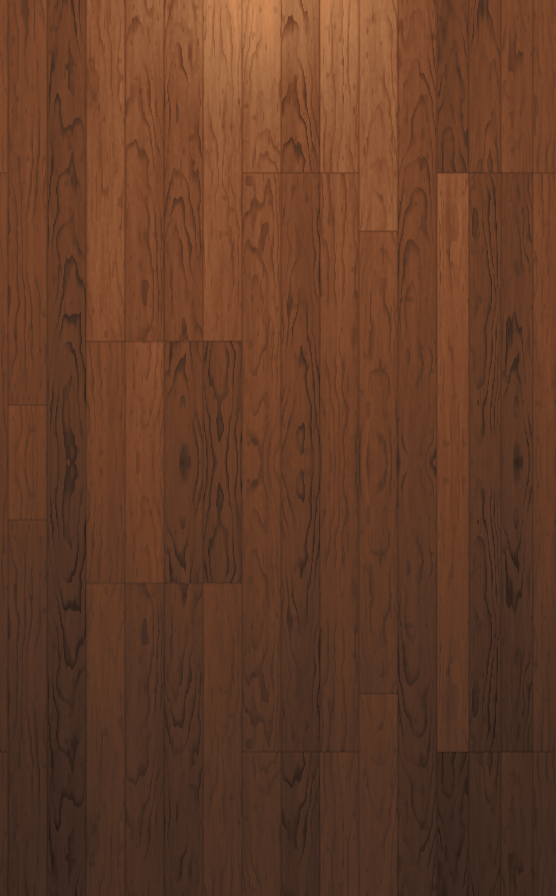
Write a Shadertoy shader that draws this texture.

```glsl
float hash(vec2 p) {
    vec3 q = fract(vec3(p.xyx) * 0.1031);
    q += dot(q, q.yzx + 33.33);
    return fract((q.x + q.y) * q.z);
}

float noise(vec2 p) {
    vec2 i = floor(p), f = fract(p);
    f = f * f * (3.0 - 2.0 * f);
    return mix(mix(hash(i), hash(i + vec2(1, 0)), f.x),
               mix(hash(i + vec2(0, 1)), hash(i + vec2(1, 1)), f.x), f.y);
}

// Per column: joint distance from the mirror line, tone inside and outside it
const float joint[16] = float[](0.323, 0.064, 0.8, 0.135, 0.135, 0.135, 0.135, 0.323,
                                0.323, 0.323, 0.258, 0.8, 0.323, 0.323, 0.323, 0.323);
const float innerTone[16] = float[](1.0, 1.05, 0.88, 1.02, 1.08, 0.92, 0.9, 1.01,
                                    0.92, 1.01, 0.98, 0.94, 1.07, 0.89, 0.88, 1.03);
const float outerTone[16] = float[](1.02, 0.99, 0.88, 1.06, 0.99, 0.95, 1.06, 1.05,
                                    0.92, 1.07, 1.07, 0.94, 0.86, 0.92, 0.99, 1.03);

// Growth rings: nested arches on figured boards, long lines on plain ones
float ringField(vec2 v, float figured, float seed) {
    float along = v.y - (seed < 0.5 ? 0.0 : 0.2 * seed);
    float warp = noise(vec2(v.x * 2.2, v.y * 10.0) + seed * 91.0)
               + 0.45 * noise(vec2(v.x * 5.0, v.y * 34.0) + seed * 57.0)
               + 0.14 * noise(vec2(v.x * 13.0, v.y * 95.0) + seed * 23.0);
    float arches = 7.0 * v.x * v.x + sqrt(220.0 * along * along + 0.04) + 1.9 * warp;
    float lines = 4.5 * v.x + 1.6 * warp + 2.0 * v.y;
    return mix(lines, arches, figured);
}

void mainImage(out vec4 fragColor, in vec2 fragCoord) {
    vec2 p = fragCoord / iResolution.xy;

    // Board layout, mirrored vertically; the last columns are narrower
    float u = (p.x - 0.0146) * 14.265 + max(p.x - 0.786, 0.0) * 3.1;
    float m = abs(p.y - 0.484);
    int column = clamp(int(floor(u)) + 1, 0, 15);
    float across = fract(u);
    bool inside = m < joint[column];
    bool knotted = inside && (column == 5 || column == 14);
    float tone = inside ? innerTone[column] : outerTone[column];
    float seed = knotted ? 0.31 : hash(vec2(column, inside ? 3.0 : 8.0));

    // Thin ring lines with one soft and one crisp side, broken into patches
    float figured = tone < 0.98 || hash(vec2(column, 21.0)) > 0.55 ? 1.0 : 0.0;
    vec2 v = vec2(across - 0.5 + (knotted ? 0.0 : 0.4 * (seed - 0.4)), m);
    float rings = ringField(v, figured, seed);
    float w = fract(rings);
    float line = smoothstep(0.5, 0.94, w) * (1.0 - smoothstep(0.94, 1.0, w));
    line *= 1.0 - smoothstep(0.2, 0.6, fwidth(rings));
    float patches = noise(vec2(across * 3.0, m * 19.0) + seed * 40.0);
    line *= 0.2 + 1.1 * smoothstep(0.25, 0.8, patches);

    // Broad streaks, fine fibres and short dark pores
    float streak = noise(vec2(u * 5.0, m * 6.0) + seed * 30.0) - 0.5;
    float fibre = noise(vec2(p.x * 250.0, m * 30.0) + seed * 17.0) - 0.5;
    float speck = noise(vec2(p.x * 300.0, m * 210.0) + seed * 63.0) - 0.5;
    float pore = smoothstep(0.78, 0.95, noise(vec2(p.x * 200.0, m * 75.0) + seed * 71.0));
    float wood = tone * (1.0 + 0.1 * streak + 0.08 * fibre + 0.05 * speck);
    wood *= 1.0 - line * mix(0.11, 0.29, smoothstep(1.06, 0.88, tone));
    wood *= 1.0 - 0.12 * pore;

    // Dark heart of the mirrored knots
    if (knotted) {
        float r = length(vec2((across - 0.5) * 3.8, m * 23.0));
        wood *= 1.0 - 0.2 * smoothstep(1.0, 0.4, r + 0.6 * noise(vec2(u * 9.0, m * 70.0)));
    }

    // Faint seams between boards
    float seam = min(across, 1.0 - across);
    wood *= 1.0 - 0.15 * smoothstep(0.05, 0.005, seam);
    wood *= 1.0 - 0.14 * smoothstep(0.002, 0.0004, abs(m - joint[column]));

    // Dim floor end, lamp glow at the top
    float light = mix(0.55, 1.0, smoothstep(-0.05, 0.83, p.y));
    light *= 1.03 - 0.45 * (p.x - 0.5) * (p.x - 0.5);
    vec2 g = (p - vec2(0.47, 1.02)) * vec2(4.8, 9.0);
    light *= 1.0 + 0.42 * exp(-dot(g, g)) + 0.06 * exp(-0.2 * dot(g, g));

    float level = 0.49 * wood * light;
    vec3 tint = mix(vec3(1.0, 0.67, 0.51), vec3(1.0, 0.58, 0.355), smoothstep(0.2, 0.45, level));
    tint = mix(tint, vec3(1.0, 0.66, 0.42), smoothstep(0.46, 0.68, level));
    fragColor = vec4(level * tint, 1.0);
}
```
